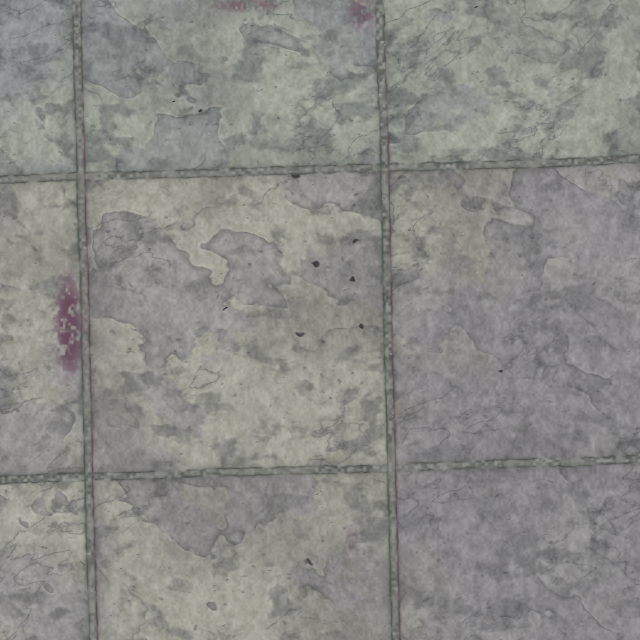
Reproduce this texture procedurally as a Shadertoy shader.

```glsl
// Weathered grey-beige riven stone paving with slightly skewed mortar joints and plum stains.
#define TILE_SIZE vec2(0.474, 0.469)
#define GRID_ORIGIN vec2(0.146, 0.251)
#define GRID_SKEW vec2(-0.026, 0.031)
#define JOINT_HALF vec2(0.0062, 0.0056)
#define STONE_LIGHT vec3(0.632, 0.632, 0.590)
#define STONE_MID vec3(0.545, 0.540, 0.515)
#define STONE_LILAC vec3(0.535, 0.525, 0.550)
#define CLEFT_DARK vec3(0.360, 0.365, 0.375)
#define MORTAR vec3(0.465, 0.475, 0.455)
#define PLUM vec3(0.385, 0.260, 0.335)
#define GRAIN 0.15

float hash(vec2 p) {
    vec3 q = fract(vec3(p.xyx) * 0.1031);
    q += dot(q, q.yzx + 33.33);
    return fract((q.x + q.y) * q.z);
}

float noise(vec2 p) {
    vec2 i = floor(p), f = fract(p);
    f = f * f * (3.0 - 2.0 * f);
    return mix(mix(hash(i), hash(i + vec2(1, 0)), f.x),
               mix(hash(i + vec2(0, 1)), hash(i + vec2(1, 1)), f.x), f.y);
}

float fbm(vec2 p) {
    float sum = 0.0, amp = 0.5;
    for (int i = 0; i < 5; i++) {
        sum += amp * noise(p);
        p = mat2(1.6, 1.2, -1.2, 1.6) * p + 7.3;
        amp *= 0.5;
    }
    return sum;
}

// Sparse cellular pits; density is the share of cells filled.
float pits(vec2 p, float density) {
    float cover = 0.0;
    vec2 cell = floor(p);
    for (int k = 0; k < 9; k++) {
        vec2 c = cell + vec2(k % 3 - 1, k / 3 - 1);
        vec2 d = p - c - vec2(hash(c + 3.1), hash(c + 8.9));
        float size = 0.12 + 0.28 * hash(c + 5.3);
        float spot = 1.0 - smoothstep(0.4 * size, size, length(d * vec2(0.8, 1.3)));
        cover = max(cover, spot * step(hash(c + 11.7), density));
    }
    return cover;
}

// Speckled elliptical stain.
float stain(vec2 p, vec2 centre, vec2 radius) {
    float body = 1.0 - smoothstep(0.3, 1.2, length((p - centre) / radius));
    return body * smoothstep(0.25, 0.6, noise(p * vec2(230, 170)) * 0.5 + noise(p * 70.0) * 0.5);
}

// Riven stone face with broken ledges, lilac lower layers, smudges and grain.
vec3 stoneFace(vec2 p, vec2 id) {
    float seed = hash(id + 20.0);
    vec2 q = p + seed * vec2(13.0, 29.0);
    q += 0.006 * vec2(sin(q.y * 31.0 + 2.0 * sin(q.x * 17.0)), sin(q.x * 27.0));
    float broad = fbm(q * 5.0);
    float relief = fbm(mat2(0.9, 0.45, -0.45, 0.9) * q * vec2(6.0, 9.0) + 40.0);
    float broken = smoothstep(0.45, 0.68, fbm(q * 15.0 + 60.0) + 0.1);

    vec3 col = mix(STONE_MID, STONE_LIGHT, smoothstep(0.28, 0.60, broad));
    float lilac = smoothstep(0.50, 0.66, fbm(q * 3.4 + 90.0));
    col = mix(col, STONE_LILAC, 0.65 * lilac);
    col = mix(col, STONE_LILAC, 0.45 * (1.0 - smoothstep(0.35, 0.375, relief)));

    // One-sided ledge shading: crisp dark lip with a fading shadow
    float low = relief - 0.37, high = relief - 0.56;
    float lip = exp(-abs(low) * (low < 0.0 ? 45.0 : 180.0));
    lip = max(lip, 0.7 * exp(-abs(high) * (high < 0.0 ? 180.0 : 50.0)));
    col = mix(col, CLEFT_DARK, 0.6 * lip * broken);
    col += 0.045 * exp(-150.0 * abs(low - 0.016)) * broken;

    // Short diagonal cracks taken from ridges of stretched noise
    vec2 along = mat2(0.88, -0.47, 0.47, 0.88) * q;
    float ridge = abs(fbm(along * vec2(13.0, 28.0) + 15.0) - 0.48);
    float patchy = smoothstep(0.50, 0.68, noise(q * 10.0 + 33.0));
    col = mix(col, CLEFT_DARK, 0.55 * exp(-ridge * 60.0) * patchy);

    // Mottled smudges, ragged pits and a few dark chips
    float ragged = noise(p * 180.0);
    float smudge = smoothstep(0.52, 0.70, fbm(q * vec2(27, 40)));
    col = mix(col, CLEFT_DARK, 0.42 * smudge * (0.35 + 0.65 * smoothstep(0.3, 0.6, broad + 0.1)));
    vec2 rough = q + 0.007 * vec2(noise(q * 120.0), noise(q * 120.0 + 50.0));
    col = mix(col, CLEFT_DARK, 0.6 * pits(rough * 80.0, 0.12) * ragged);
    col = mix(col, CLEFT_DARK * 0.6, 0.85 * pits(rough * 42.0 + 70.0, 0.006));

    // Grain at two scales
    col += GRAIN * (fbm(p * vec2(95, 75)) - 0.48);
    col += 0.4 * GRAIN * (noise(p * vec2(260, 230)) - 0.5);
    return col + (id.y >= 1.0 ? vec3(-0.014, 0.006, 0.004) : vec3(0.0));
}

void mainImage(out vec4 fragColor, in vec2 fragCoord) {
    vec2 p = fragCoord / iResolution.xy;
    float px = 1.0 / min(iResolution.x, iResolution.y);

    // Skewed grid and signed distance to the nearest joint on each axis
    vec2 grid = (p - GRID_ORIGIN - GRID_SKEW * p.yx) / TILE_SIZE;
    vec2 wobble = 0.003 * (vec2(noise(p.yx * vec2(9, 3)), noise(p * vec2(9, 3) + 30.0)) - 0.5);
    vec2 joint = (fract(grid + 0.5) - 0.5) * TILE_SIZE + wobble;
    vec2 dist = abs(joint) - JOINT_HALF;
    float edge = min(dist.x, dist.y) + 0.004 * (fbm(p * 110.0) - 0.5);

    vec3 col = stoneFace(p, floor(grid));
    col *= 1.0 - 0.16 * exp(-max(edge, 0.0) * 60.0) * noise(p * 26.0 + 5.0);

    // Gritty mortar with broken dark rims and pale crumbs
    vec3 mortar = MORTAR + 0.24 * (noise(p * 200.0) - 0.5);
    mortar = mix(mortar, vec3(0.70, 0.72, 0.71), 0.8 * pits(p * 100.0, 0.16) * noise(p * 33.0));
    mortar = mix(mortar, STONE_MID, 0.5 * smoothstep(0.4, 0.7, noise(p * 21.0)));
    col = mix(col, mortar, 1.0 - smoothstep(-px, px + 0.001, edge));
    float rim = exp(-abs(edge) * 600.0) * smoothstep(0.15, 0.65, noise(p * 60.0 + 9.0));
    col = mix(col, vec3(0.25, 0.27, 0.25), 0.7 * rim);

    // Faint green and plum fringes on the two sides of upright joints
    float fringe = exp(-abs(dist.x) * 600.0) * (1.0 - smoothstep(0.75, 1.0, p.y));
    col = mix(col, joint.x < 0.0 ? vec3(0.29, 0.36, 0.31) : PLUM, 0.5 * fringe);

    // Plum stains near the joints
    float plum = stain(p, vec2(0.108, 0.490), vec2(0.027, 0.095));
    plum = max(plum, 0.6 * stain(p, vec2(0.385, 0.992), vec2(0.065, 0.012)));
    plum = max(plum, 0.6 * stain(p, vec2(0.565, 0.980), vec2(0.025, 0.035)));
    plum = max(plum, 0.35 * stain(p, vec2(0.552, 0.155), vec2(0.018, 0.050)));
    col = mix(col, PLUM, 0.85 * plum);

    fragColor = vec4(clamp(col, 0.0, 1.0), 1.0);
}
```
